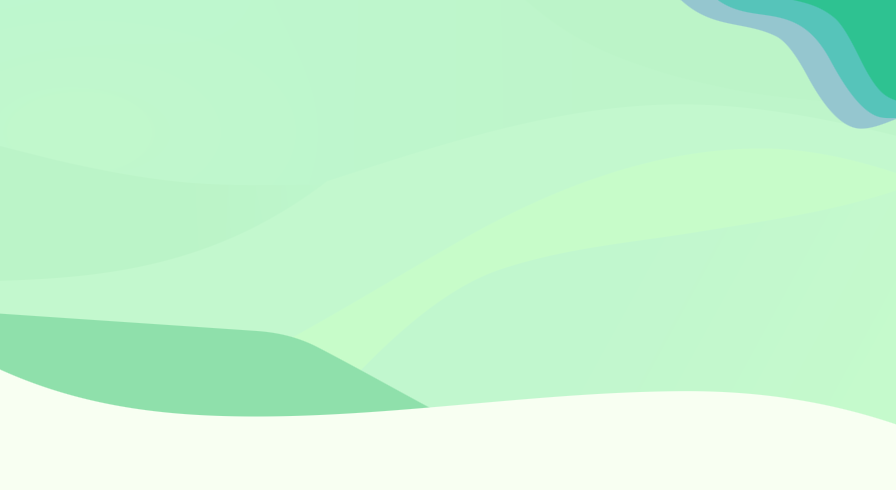
A Shadertoy shader for this background:

```glsl
// Soft mint landscape: faint translucent bands, a green hill, a cream wave
// and three nested liquid layers hanging in the upper right corner.
// Every outline is a smooth height curve; layers are painted back to front.

// Colours
const vec3 SKY_LEFT    = vec3(0.743, 0.969, 0.812);
const vec3 SKY_RIGHT   = vec3(0.745, 0.961, 0.792);
const vec3 SKY_WARM    = vec3(0.757, 0.971, 0.800);
const vec3 SKY_SHADE   = vec3(0.735, 0.957, 0.783);
const vec3 BAND        = vec3(0.765, 0.973, 0.808);
const vec3 BRIGHT_BAND = vec3(0.780, 0.989, 0.790);
const vec3 LOW_LEFT    = vec3(0.757, 0.967, 0.808);
const vec3 LOW_RIGHT   = vec3(0.772, 0.980, 0.800);
const vec3 HILL        = vec3(0.560, 0.880, 0.670);
const vec3 CREAM       = vec3(0.972, 1.000, 0.950);
const vec3 LIQUID_BACK = vec3(0.585, 0.775, 0.812);
const vec3 LIQUID_MID  = vec3(0.337, 0.769, 0.729);
const vec3 LIQUID_TOP  = vec3(0.180, 0.760, 0.570);

// Curve knots: x, height, slope, in fractions of the canvas
const int KNOTS = 5;
const vec3 LEFT_FOLD[KNOTS] = vec3[KNOTS](
    vec3(0.0, 0.702, -0.45), vec3(0.08, 0.666, -0.4), vec3(0.195, 0.63, -0.2),
    vec3(0.365, 0.623, 0.0), vec3(1.0, 0.623, 0.0));
const vec3 RIGHT_FOLD[KNOTS] = vec3[KNOTS](
    vec3(0.586, 1.0, -1.6), vec3(0.651, 0.916, -1.0), vec3(0.73, 0.857, -0.6),
    vec3(0.807, 0.821, -0.4), vec3(1.0, 0.78, -0.2));
const vec3 BAND_TOP[KNOTS] = vec3[KNOTS](
    vec3(0.0, 0.427, 0.05), vec3(0.365, 0.63, 1.4), vec3(0.365, 0.63, 0.6),
    vec3(0.76, 0.787, 0.0), vec3(1.0, 0.723, -0.45));
const vec3 BRIGHT_TOP[KNOTS] = vec3[KNOTS](
    vec3(0.0, 0.3, 0.0), vec3(0.32, 0.305, 1.0), vec3(0.52, 0.5155, 1.03),
    vec3(0.85, 0.697, 0.0), vec3(1.0, 0.647, -0.6));
const vec3 BRIGHT_BASE[KNOTS] = vec3[KNOTS](
    vec3(0.0, 0.1, 0.0), vec3(0.38, 0.2, 2.0), vec3(0.56, 0.451, 0.6),
    vec3(0.78, 0.527, 0.3), vec3(1.0, 0.611, 0.6));
const vec3 HILL_TOP[KNOTS] = vec3[KNOTS](
    vec3(0.0, 0.36, -0.125), vec3(0.286, 0.3246, -0.125), vec3(0.355, 0.291, -0.95),
    vec3(0.478, 0.1695, -0.985), vec3(1.0, -0.345, -0.985));
const vec3 WAVE_TOP[KNOTS] = vec3[KNOTS](
    vec3(0.0, 0.246, -0.83), vec3(0.286, 0.15, 0.0), vec3(0.527, 0.176, 0.161),
    vec3(0.768, 0.2017, 0.0), vec3(1.0, 0.134, -0.62));
const vec3 BACK_EDGE[KNOTS] = vec3[KNOTS](
    vec3(0.76, 1.0, -1.7), vec3(0.866, 0.926, -0.9), vec3(0.901, 0.845, -3.4),
    vec3(0.961, 0.7375, 0.0), vec3(1.0, 0.757, 0.7));
const vec3 MID_EDGE[KNOTS] = vec3[KNOTS](
    vec3(0.801, 1.0, -1.3), vec3(0.885, 0.955, -0.8), vec3(0.927, 0.876, -3.4),
    vec3(0.977, 0.764, -0.8), vec3(1.0, 0.759, 0.0));
const vec3 TOP_EDGE[KNOTS] = vec3[KNOTS](
    vec3(0.885, 1.0, -0.4), vec3(0.931, 0.964, -1.5), vec3(0.961, 0.876, -3.7),
    vec3(0.987, 0.807, -1.4), vec3(1.0, 0.795, -0.6));

// Cubic Hermite height through the knots; flat beyond both ends
float curveHeight(float x, vec3 knots[KNOTS]) {
    vec3 a = knots[0], b = knots[1];
    for (int i = 1; i < KNOTS - 1; i++) {
        if (x >= knots[i].x) { a = knots[i]; b = knots[i + 1]; }
    }
    float width = b.x - a.x;
    float t = clamp((x - a.x) / width, 0.0, 1.0);
    float s = 1.0 - t;
    return mix(a.y, b.y, t * t * (3.0 - 2.0 * t))
         + width * t * s * (a.z * s - b.z * t);
}

// Antialiased coverage of the area above a curve
float above(vec2 uv, vec3 knots[KNOTS]) {
    float d = uv.y - curveHeight(uv.x, knots);
    return clamp(0.5 + d / max(fwidth(d), 1e-5), 0.0, 1.0);
}

float below(vec2 uv, vec3 knots[KNOTS]) {
    return 1.0 - above(uv, knots);
}

void mainImage(out vec4 fragColor, in vec2 fragCoord) {
    vec2 uv = fragCoord / iResolution.xy;

    // Sky with a warm glow at the left and two faint folds
    vec3 color = mix(SKY_LEFT, SKY_RIGHT, smoothstep(0.0, 0.8, uv.x));
    float glow = exp(-24.0 * dot(uv - vec2(0.09, 0.73), uv - vec2(0.09, 0.73)));
    color = mix(color, SKY_WARM, glow);
    float foldFade = 1.0 - smoothstep(0.2, 0.42, uv.x);
    color = mix(color, SKY_SHADE, below(uv, LEFT_FOLD) * foldFade);
    color = mix(color, SKY_SHADE, above(uv, RIGHT_FOLD) * 0.7);

    // Sweeping pale bands
    color = mix(color, BAND, below(uv, BAND_TOP));
    color = mix(color, BRIGHT_BAND, below(uv, BRIGHT_TOP));
    vec3 lowland = mix(LOW_LEFT, LOW_RIGHT, smoothstep(0.6, 1.1, uv.x + 0.3 * (0.4 - uv.y)));
    color = mix(color, lowland, below(uv, BRIGHT_BASE));

    // Foreground hill and wave
    color = mix(color, HILL, below(uv, HILL_TOP));
    color = mix(color, CREAM, below(uv, WAVE_TOP));

    // Liquid corner layers
    color = mix(color, LIQUID_BACK, above(uv, BACK_EDGE));
    color = mix(color, LIQUID_MID, above(uv, MID_EDGE));
    color = mix(color, LIQUID_TOP, above(uv, TOP_EDGE));

    fragColor = vec4(color, 1.0);
}
```
